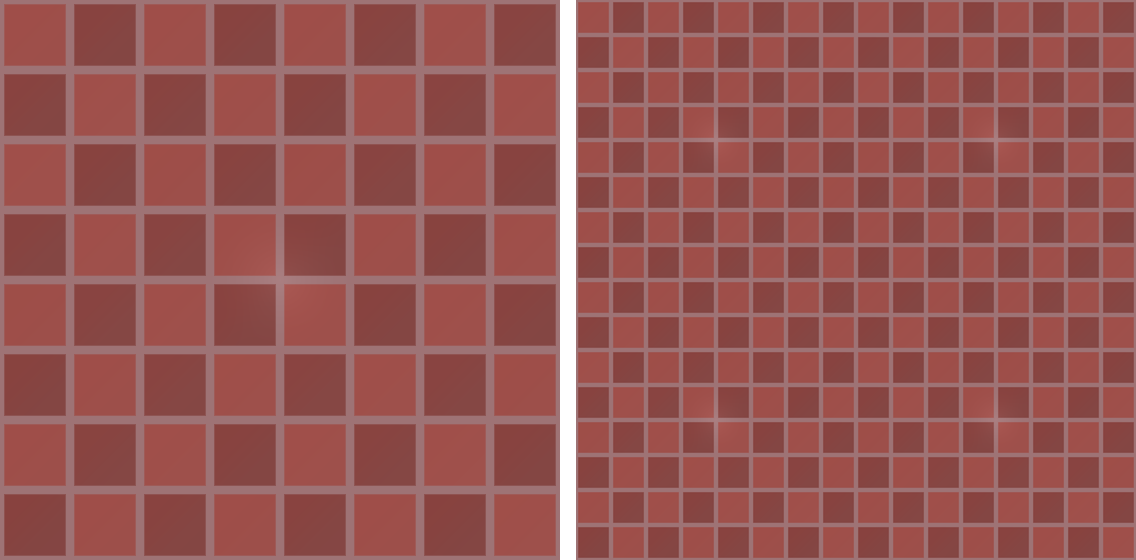
Left, the tile; right, the same tile 2 across and 2 down.
Reproduce this pattern procedurally as a Shadertoy shader.

```glsl
const float TILE_COUNT = 8.0;
const float TILE_HALF_SIZE = 0.4375; // in cell units; the rest is grout

const vec3 LIGHT_CLAY = vec3(0.622, 0.310, 0.290);
const vec3 DARK_CLAY = vec3(0.528, 0.270, 0.258);
const vec3 GROUT = vec3(0.620, 0.452, 0.460);

float hash(vec2 p) {
    return fract(sin(dot(p, vec2(127.1, 311.7))) * 43758.5453);
}

// Signed distance to a centred square
float squareDistance(vec2 p, float halfSize) {
    vec2 d = abs(p) - halfSize;
    return length(max(d, 0.0)) + min(max(d.x, d.y), 0.0);
}

// Alternating clay tones with faint shading towards the lower right
vec3 tileColor(vec2 cell, vec2 local) {
    float isLight = mod(cell.x + cell.y, 2.0);
    vec3 clay = mix(DARK_CLAY, LIGHT_CLAY, isLight);
    float slope = smoothstep(-0.5, 0.5, local.x - local.y) - 0.5;
    vec3 fade = vec3(-0.016, 0.012, 0.014) * slope * mix(1.0, 0.4, isLight);
    float firing = (hash(cell) - 0.5) * 0.008;
    return clay + fade + firing;
}

// Soft highlight that vanishes before the canvas edge
float centerGlow(vec2 uv, float radius) {
    float falloff = max(1.0 - length(uv - 0.5) / radius, 0.0);
    return falloff * falloff;
}

void mainImage(out vec4 fragColor, in vec2 fragCoord) {
    vec2 uv = fragCoord / iResolution.xy;
    vec2 grid = uv * TILE_COUNT;
    vec2 cell = mod(floor(grid), TILE_COUNT);
    vec2 local = fract(grid) - 0.5;

    // Tile over grout, smoothed across one pixel
    float pixel = TILE_COUNT / min(iResolution.x, iResolution.y);
    float distanceToTile = squareDistance(local, TILE_HALF_SIZE);
    float tileMask = 1.0 - smoothstep(-0.5 * pixel, 0.5 * pixel, distanceToTile);
    vec3 color = mix(GROUT, tileColor(cell, local), tileMask);

    color += 0.045 * centerGlow(uv, 0.14);
    fragColor = vec4(color, 1.0);
}
```
